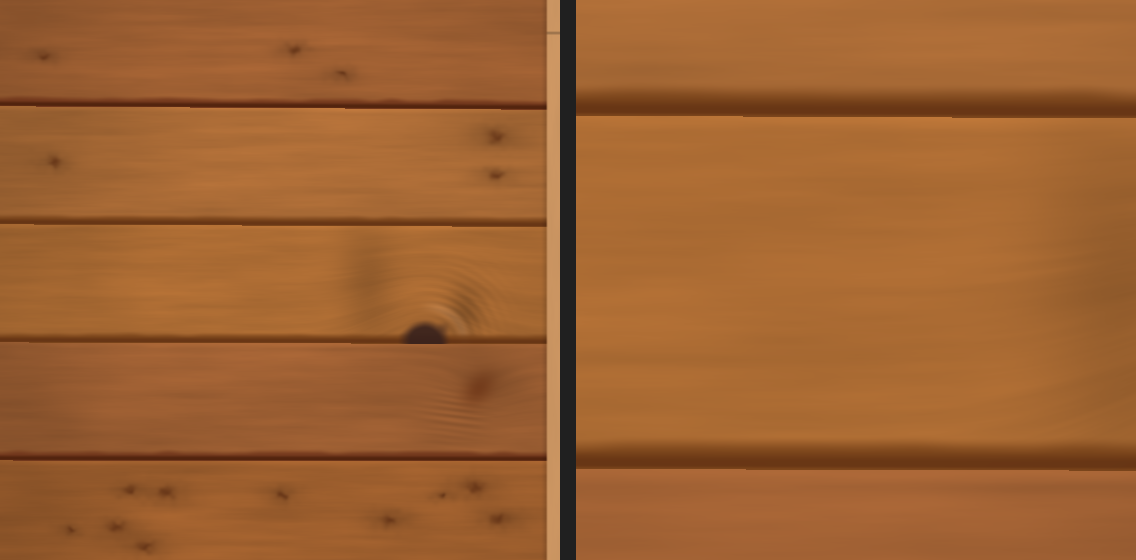
Left: the whole. Right: its middle third, enlarged.
Write a Shadertoy shader that draws this texture.

```glsl
float hash(vec2 p) {
    vec3 q = fract(vec3(p.xyx) * 0.1031);
    q += dot(q, q.yzx + 33.33);
    return fract((q.x + q.y) * q.z);
}

float noise(vec2 p) {
    vec2 i = floor(p), f = fract(p);
    f = f * f * (3.0 - 2.0 * f);
    return mix(mix(hash(i), hash(i + vec2(1, 0)), f.x),
               mix(hash(i + vec2(0, 1)), hash(i + vec2(1, 1)), f.x), f.y);
}

float fbm(vec2 p) {
    float sum = 0.0, amp = 0.5;
    for (int i = 0; i < 4; i++) {
        sum += amp * noise(p);
        p = p * 2.03 + 17.0;
        amp *= 0.5;
    }
    return sum;
}

// Soft elliptical spot, 1 at its centre
float spot(vec2 p, vec2 centre, vec2 radius) {
    vec2 d = (p - centre) / radius;
    return exp(-dot(d, d));
}

void mainImage(out vec4 fragColor, in vec2 fragCoord) {
    vec2 uv = fragCoord / iResolution.xy;

    // Horizontal boards, slightly tilted toward the top
    float row = (uv.y + 0.008 * uv.y * (uv.x - 0.5) - 0.177) / 0.21;
    float id = floor(row), across = fract(row);
    float second = 1.0 - step(0.5, abs(id - 1.0));
    float third = 1.0 - step(0.5, abs(id));

    // Base tone of each board
    vec3 wood = vec3(0.625, 0.375, 0.18);
    wood = mix(wood, vec3(0.605, 0.365, 0.195), third);
    wood = mix(wood, vec3(0.655, 0.41, 0.195), second);
    if (id == 2.0) wood = vec3(0.66, 0.415, 0.21);
    if (id > 2.0) wood = vec3(0.615, 0.37, 0.195);

    // Grain bends around the two large knots
    vec2 bigKnot = vec2(0.762, 0.392), redKnot = vec2(0.855, 0.306);
    vec2 g = uv;
    g.y -= 0.07 * second * spot(uv, bigKnot, vec2(0.11, 0.13));
    g.y += 0.03 * third * spot(uv, redKnot, vec2(0.07, 0.06));
    g += id * vec2(7.3, 3.1) + 20.0;
    float cloud = fbm(g * vec2(4.0, 11.0)) - 0.47;
    float grain = fbm(g * vec2(6.0, 85.0)) - 0.47;
    wood *= 1.0 + 0.17 * cloud + 0.13 * grain;

    // Uneven room light
    wood *= 0.94 + 0.09 * spot(uv, vec2(0.5, 0.58), vec2(0.5, 0.6));
    wood *= 1.0 - 0.07 * smoothstep(0.3, 0.0, uv.x);

    // Small scattered knots, most of them on the lowest board
    int count = id < 0.0 ? 10 : (id > 1.0 ? 3 : 0);
    for (int i = 0; i < count; i++) {
        vec2 seed = vec2(float(i) * 5.7 + 3.0, id * 11.3 + 41.0);
        vec2 centre = vec2(0.04 + 0.9 * hash(seed), 0.25 + 0.6 * hash(seed + 9.0));
        float size = 0.006 + 0.008 * hash(seed + 23.0);
        vec2 p = vec2(uv.x, across * 0.21);
        p += 0.008 * (vec2(noise(uv * 90.0), noise(uv * 90.0 + 50.0)) - 0.5);
        centre.y *= 0.21;
        wood *= 1.0 - 0.14 * spot(p, centre, size * vec2(4.0, 1.9));
        wood = mix(wood, vec3(0.38, 0.19, 0.08),
                   0.75 * spot(p, centre, size * vec2(1.1, 0.75)));
    }

    // Shade and growth rings beside the dark knot
    vec2 d = uv - bigKnot;
    float ring = length(d * vec2(0.9, 1.0));
    wood *= 1.0 - 0.16 * second * spot(uv, vec2(0.66, 0.49), vec2(0.05, 0.1));
    wood *= 1.0 - 0.2 * second * spot(uv, vec2(0.83, 0.445), vec2(0.03, 0.045));
    wood *= 1.0 + 0.05 * second * sin(ring * 420.0 + 9.0 * cloud)
          * spot(uv, vec2(0.82, 0.46), vec2(0.06, 0.06));
    wood += 0.07 * second * exp(-pow((ring - 0.06) / 0.009, 2.0))
          * smoothstep(-0.02, 0.03, d.x);

    // Reddish knot with streaks on its left
    float streaks = sin(uv.y * 520.0 + 60.0 * uv.x + 8.0 * cloud);
    wood *= 1.0 + 0.06 * third * streaks * spot(uv, vec2(0.81, 0.26), vec2(0.05, 0.04));
    wood *= 1.0 - 0.13 * third * spot(uv, redKnot + vec2(0.02, 0.01), vec2(0.065, 0.04));
    vec2 tilted = uv - redKnot;
    tilted.x -= 0.35 * tilted.y;
    wood = mix(wood, vec3(0.43, 0.21, 0.09),
               0.75 * third * spot(tilted, vec2(0.0), vec2(0.025, 0.028)));

    // Grooves: brown lip, dark seam and a pale edge underneath
    float deep = 1.0 - step(0.5, mod(id, 3.0));
    vec3 lipColor = mix(vec3(0.45, 0.245, 0.09), vec3(0.43, 0.2, 0.1), deep);
    float lip = smoothstep(0.1, 0.045, across + 0.02 * (noise(uv * vec2(30.0, 4.0)) - 0.5));
    wood = mix(wood, lipColor, 0.85 * lip);
    float seam = smoothstep(0.0, 0.012, across) * smoothstep(0.055, 0.022, across);
    wood = mix(wood, vec3(0.3, 0.125, 0.045), seam * mix(0.4, 0.85, deep));
    wood *= 1.0 + 0.07 * smoothstep(0.95, 0.995, across);

    // Dark knot cut off by the board's lower edge
    float core = length(d / vec2(0.041, 0.036)) + 0.3 * (noise(uv * 45.0) - 0.5);
    wood = mix(wood, vec3(0.22, 0.13, 0.11), 0.92 * second * smoothstep(1.2, 0.65, core));

    // Pale vertical trim with one seam
    vec3 trim = vec3(0.79, 0.58, 0.38) * (0.98 + 0.06 * fbm(uv * vec2(60.0, 9.0)));
    trim *= 1.0 - 0.22 * smoothstep(0.004, 0.001, abs(uv.y - 0.941));
    wood *= 1.0 - 0.12 * smoothstep(0.965, 0.977, uv.x);
    vec3 color = mix(wood, trim, smoothstep(0.974, 0.979, uv.x));

    fragColor = vec4(color, 1.0);
}
```
